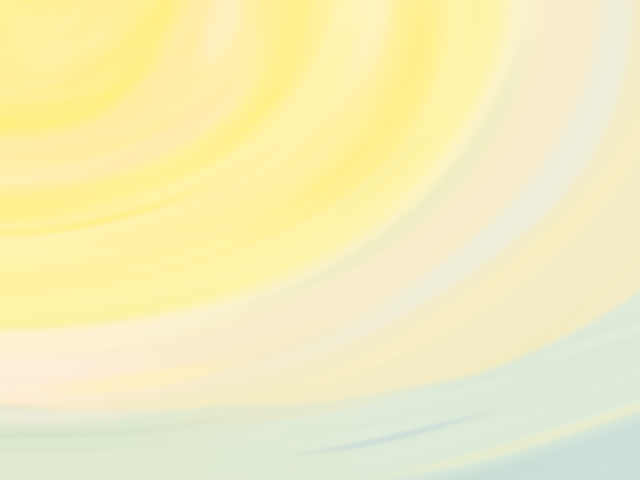
Give the GLSL for this background, as a Shadertoy shader.

```glsl
const float ARC_STRETCH = 1.66;   // width to height ratio of the arcs
const float ARC_SAG = 0.061;      // extra drop of the arcs towards the left
const float WOBBLE = 0.013;
const float GRAIN = 0.10;
const float SHORE_DEPTH = 0.853;  // depths are measured down from the top
const float SHORE_RISE = 0.25;
const float SHORE_BLUR = 0.012;
const float GROUND_BEND = 0.127;
const vec3 GROUND = vec3(0.875, 0.92, 0.85);
const vec3 GROUND_LEFT = vec3(0.875, 0.915, 0.81);
const vec3 CORNER = vec3(0.80, 0.875, 0.845);

// Sky ramp: colour, then the arc radius where it is reached
const int STOPS = 12;
const vec4 RAMP[STOPS] = vec4[](
    vec4(1.0, 0.95, 0.60, 0.00), vec4(1.0, 0.94, 0.62, 0.13),
    vec4(1.0, 0.94, 0.53, 0.20), vec4(1.0, 0.93, 0.65, 0.24),
    vec4(1.0, 0.94, 0.68, 0.31), vec4(1.0, 0.945, 0.56, 0.37),
    vec4(1.0, 0.95, 0.67, 0.43), vec4(1.0, 0.95, 0.64, 0.53),
    vec4(0.995, 0.955, 0.66, 0.61), vec4(0.98, 0.95, 0.79, 0.65),
    vec4(0.98, 0.925, 0.80, 0.70), vec4(0.955, 0.925, 0.77, 0.84));

// Brush strokes: position along, position across, half length, half width
const int SKY_COUNT = 11;
const vec4 SKY_STROKES[SKY_COUNT] = vec4[](
    vec4(0.33, 0.535, 0.32, 0.033), vec4(0.42, 0.662, 0.34, 0.018),
    vec4(0.28, 0.773, 0.42, 0.026), vec4(0.45, 0.840, 0.30, 0.022),
    vec4(1.00, 0.420, 0.35, 0.010), vec4(0.08, 0.280, 0.22, 0.025),
    vec4(0.05, 0.470, 0.25, 0.022), vec4(0.60, 0.320, 0.28, 0.020),
    vec4(1.00, 0.735, 0.18, 0.055), vec4(0.95, 0.655, 0.20, 0.032),
    vec4(0.86, 0.755, 0.10, 0.016));
const vec3 SKY_TINTS[SKY_COUNT] = vec3[](
    vec3(1.0, 0.94, 0.53), vec3(0.935, 0.93, 0.77),
    vec3(0.93, 0.94, 0.87), vec3(0.98, 0.94, 0.76),
    vec3(1.0, 0.94, 0.55), vec3(1.0, 0.94, 0.75),
    vec3(1.0, 0.95, 0.74), vec3(1.0, 0.92, 0.66),
    vec3(1.0, 0.93, 0.84), vec3(0.99, 0.95, 0.84),
    vec3(1.0, 0.94, 0.75));

const int GROUND_COUNT = 6;
const vec4 GROUND_STROKES[GROUND_COUNT] = vec4[](
    vec4(0.10, 0.846, 0.28, 0.007), vec4(0.12, 0.868, 0.25, 0.018),
    vec4(0.30, 0.905, 0.45, 0.008), vec4(0.58, 0.900, 0.24, 0.022),
    vec4(0.83, 0.997, 0.18, 0.008), vec4(1.15, 1.076, 0.32, 0.012));
const vec3 GROUND_TINTS[GROUND_COUNT] = vec3[](
    vec3(0.86, 0.85, 0.82), vec3(0.93, 0.92, 0.85),
    vec3(0.84, 0.89, 0.80), vec3(0.91, 0.91, 0.79),
    vec3(0.81, 0.87, 0.86), vec3(0.92, 0.93, 0.80));

float hash(vec2 p) {
    return fract(sin(dot(p, vec2(127.1, 311.7))) * 43758.5453);
}

float noise(vec2 p) {
    vec2 cell = floor(p), f = fract(p);
    f = f * f * (3.0 - 2.0 * f);
    return mix(mix(hash(cell), hash(cell + vec2(1, 0)), f.x),
               mix(hash(cell + vec2(0, 1)), hash(cell + vec2(1, 1)), f.x), f.y);
}

// Flat-topped coverage with soft rims
float stroke(vec2 p, vec4 shape) {
    vec2 e = (p - shape.xy) / shape.zw;
    float q = dot(e, e);
    return exp(-q * q);
}

vec3 skyColor(vec2 p) {
    // Arc coordinates: turn from the top edge to the left edge, and radius
    vec2 q = vec2(p.x / ARC_STRETCH, p.y);
    float radius = length(q) + 1e-4;
    float turn = atan(q.y, q.x + 1e-4) / 1.5708;
    float sink = q.y / radius;
    float arc = radius - ARC_SAG * sink * sink * smoothstep(0.0, 0.2, radius);
    arc += WOBBLE * (noise(vec2(turn * 4.0, arc * 14.0)) - 0.5);

    vec3 color = RAMP[0].rgb;
    for (int i = 1; i < STOPS; i++)
        color = mix(color, RAMP[i].rgb, smoothstep(RAMP[i - 1].w, RAMP[i].w, arc));
    for (int i = 0; i < SKY_COUNT; i++)
        color = mix(color, SKY_TINTS[i], 0.85 * stroke(vec2(turn, arc), SKY_STROKES[i]));

    // Fine bristle streaks, slanted slightly across the arcs
    float slant = arc + 0.05 * turn;
    float bristle = 0.6 * noise(vec2(turn * 3.0, slant * 28.0))
                  + 0.4 * noise(vec2(turn * 5.0 + 7.0, slant * 65.0)) - 0.5;
    float warmth = 1.0 - 0.6 * smoothstep(0.58, 0.68, arc);
    return color + GRAIN * warmth * bristle * vec3(0.05, 0.15, 1.0);
}

vec3 groundColor(vec2 p) {
    vec2 q = vec2(p.x, p.y + GROUND_BEND * p.x * p.x);
    q.y += 0.012 * (noise(vec2(p.x * 4.0, q.y * 12.0)) - 0.5);
    vec3 color = mix(GROUND_LEFT, GROUND, smoothstep(0.2, 0.9, p.x));
    color = mix(color, CORNER, smoothstep(1.075, 1.12, q.y));
    for (int i = 0; i < GROUND_COUNT; i++)
        color = mix(color, GROUND_TINTS[i], 0.8 * stroke(q, GROUND_STROKES[i]));
    float bristle = noise(vec2(p.x * 4.0, q.y * 45.0)) - 0.5;
    return color + 0.3 * GRAIN * bristle * vec3(0.8, 0.4, 0.7);
}

void mainImage(out vec4 fragColor, in vec2 fragCoord) {
    vec2 p = fragCoord / iResolution.y;
    p.y = 1.0 - p.y;
    float across = fragCoord.x / iResolution.x;
    float shore = SHORE_DEPTH - SHORE_RISE * pow(across, 4.0);
    shore += 0.012 * (noise(vec2(p.x * 6.0, 3.0)) - 0.5);
    float ground = smoothstep(-SHORE_BLUR, SHORE_BLUR, p.y - shore);
    fragColor = vec4(clamp(mix(skyColor(p), groundColor(p), ground), 0.0, 1.0), 1.0);
}
```
